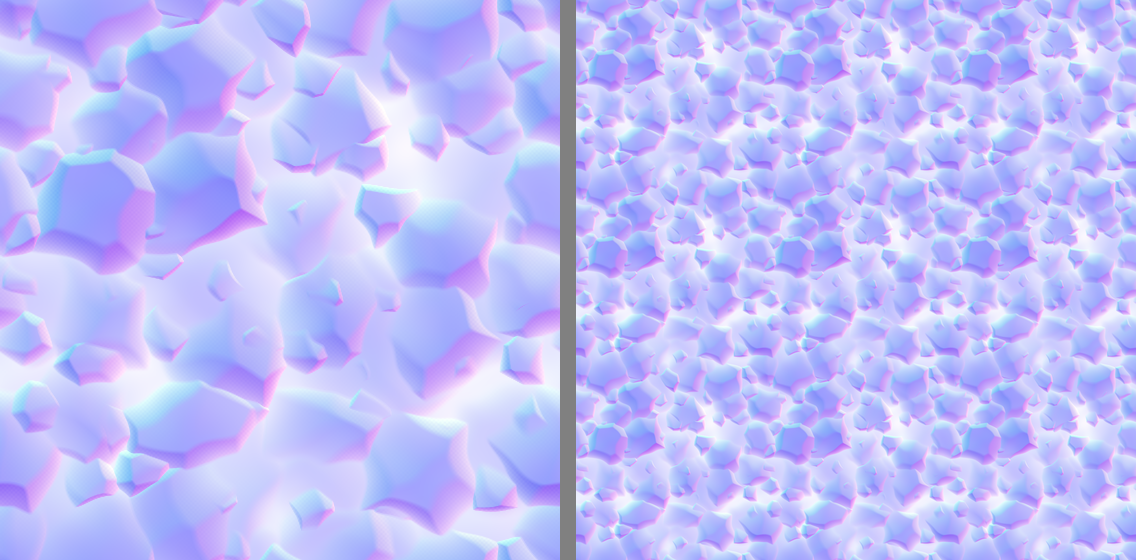
Left, the tile; right, the same tile 3 across and 3 down.
Write a WebGL 1 fragment shader that draws this texture map.

```glsl
precision highp float;
// Tileable normal map of piled, faceted rocks that sink into pale haze.
// Each rock is a smooth minimum of sloped planes on a wrapping grid; heights
// carry their analytic gradient, which becomes the red and green channels.

uniform vec2 u_resolution;

#define SLAB_GRID 4.0     // flat slabs per side
#define BIG_GRID 5.0      // large rocks per side
#define SMALL_GRID 8.0    // small rocks per side
#define JITTER 0.6        // scatter inside a cell
#define FACET_BLEND 0.007 // rounding between facets of a rock
#define ROCK_BLEND 0.004  // rounding where rocks meet
#define HAZE_DEPTH 0.055  // height over which the haze thins out
#define TILT 0.23         // strength of the normal colours
#define WARP 0.007        // bending of the rock outlines
#define BUMP 0.13         // slope of the soft surface waves
#define GRAIN 0.018       // fine weave on steep faces
#define SHIFT vec2(0.52, 0.69) // where the tile is cut from the pattern

const float TAU = 6.2831853;
const float SIDES = 6.0;

float hash(vec2 id, float seed) {
  return fract(sin(dot(id, vec2(127.1, 311.7)) + seed * 74.7) * 43758.5);
}

// Surfaces are vec3(height, gradient.x, gradient.y).
vec3 smoothMin(vec3 a, vec3 b, float k) {
  float t = clamp(0.5 + 0.5 * (b.x - a.x) / k, 0.0, 1.0);
  vec3 blend = mix(b, a, t);
  blend.x -= k * t * (1.0 - t);
  return blend;
}

vec3 smoothMax(vec3 a, vec3 b, float k) {
  return -smoothMin(-a, -b, k);
}

// One rock: a ridged cap cut by side planes, steeper towards the lower right.
vec3 rock(vec2 p, vec2 id, float size, float steepness, float seed) {
  vec2 tilt = vec2(hash(id, seed + 1.0), hash(id, seed + 2.0)) - 0.5;
  tilt *= 1.8 * steepness;
  vec2 ridgeTilt = vec2(tilt.y, -tilt.x);
  float top = size * steepness * mix(0.8, 1.3, hash(id, seed + 3.0));
  vec3 surface = smoothMin(vec3(top + dot(p, tilt), tilt),
                           vec3(top + dot(p, ridgeTilt), ridgeTilt), FACET_BLEND);
  float turn = hash(id, seed + 4.0);
  for (float i = 0.0; i < SIDES; i++) {
    float r = hash(id, seed + 5.0 + i);
    float s = hash(id, seed + 15.0 + i);
    float angle = TAU * (i + turn + 0.5 * (s - 0.5)) / SIDES;
    vec2 dir = vec2(cos(angle), sin(angle));
    float lower = 0.5 + 0.5 * dot(dir, vec2(0.5, -0.86));
    float slope = steepness * (0.63 + 3.5 * r * r + 1.45 * lower);
    float reach = size * mix(0.75, 1.0, fract(r * 7.0 + s));
    vec3 side = vec3((reach - dot(p, dir)) * slope, -dir * slope);
    surface = smoothMin(surface, side, FACET_BLEND);
  }
  return surface;
}

// Adds one wrapping grid of rocks to the pile.
vec3 addRocks(vec3 pile, vec2 uv, float grid, vec2 sizes, float maxLift,
              float steepness, float seed) {
  vec2 cell = floor(uv * grid);
  for (float y = -1.0; y <= 1.0; y++) {
    for (float x = -1.0; x <= 1.0; x++) {
      vec2 here = cell + vec2(x, y);
      vec2 id = floor(mod(here + 0.5, grid));
      vec2 offset = vec2(hash(id, seed + 31.0), hash(id, seed + 32.0)) - 0.5;
      vec2 center = (here + 0.5 + JITTER * offset) / grid;
      float size = mix(sizes.x, sizes.y, hash(id, seed + 33.0)) / grid;
      vec3 stone = rock(uv - center, id, size, steepness, seed);
      stone.x += maxLift * hash(id, seed + 34.0);
      pile = smoothMax(pile, stone, ROCK_BLEND);
    }
  }
  return pile;
}

// Layered sines with whole frequencies, so they wrap.
vec2 waves(vec2 uv) {
  vec2 a = TAU * uv;
  return vec2(sin(3.0 * a.y + 2.0 * a.x + sin(4.0 * a.x)),
              sin(4.0 * a.x - 3.0 * a.y + sin(3.0 * a.y)))
       + 0.5 * vec2(sin(9.0 * a.y - 5.0 * a.x + 1.0),
                    sin(8.0 * a.x + 6.0 * a.y + 2.0));
}

void main() {
  vec2 uv = fract(gl_FragCoord.xy / u_resolution + SHIFT);
  vec2 wave = waves(uv);
  vec2 bent = uv + WARP * wave;

  // Ground and flat slabs, then large rocks, then small ones on top.
  vec3 pile = vec3(0.006 + 0.003 * wave.x, 0.0, 0.0);
  pile = addRocks(pile, bent, SLAB_GRID, vec2(0.6, 0.8), 0.0, 0.17, 100.0);
  pile = addRocks(pile, bent, BIG_GRID, vec2(0.5, 0.68), 0.02, 0.5, 0.0);
  pile = addRocks(pile, bent, SMALL_GRID, vec2(0.3, 0.48), 0.025, 0.8, 50.0);

  // Surface direction with soft waves and a fine weave.
  vec2 slope = pile.yz + BUMP * waves(uv.yx + 0.37);
  vec2 normal = -slope * inversesqrt(1.0 + dot(slope, slope));
  float steep = dot(normal, normal);
  vec2 weave = sin(TAU * 128.0 * uv);
  float grain = GRAIN * steep * weave.x * weave.y
              * smoothstep(200.0, 500.0, u_resolution.x);

  // Haze whitens the low parts and weakens their tint.
  float haze = 0.02 + 0.96 * exp(-max(pile.x, 0.0) / HAZE_DEPTH);
  vec2 tint = TILT * normal * (0.3 + steep) * (1.1 - 0.7 * haze);
  vec2 redGreen = 0.5 + 0.5 * haze + tint + grain;
  float blue = 0.995 - 0.05 * steep * (1.0 - haze);
  gl_FragColor = vec4(clamp(vec3(redGreen, blue), 0.0, 1.0), 1.0);
}
```
